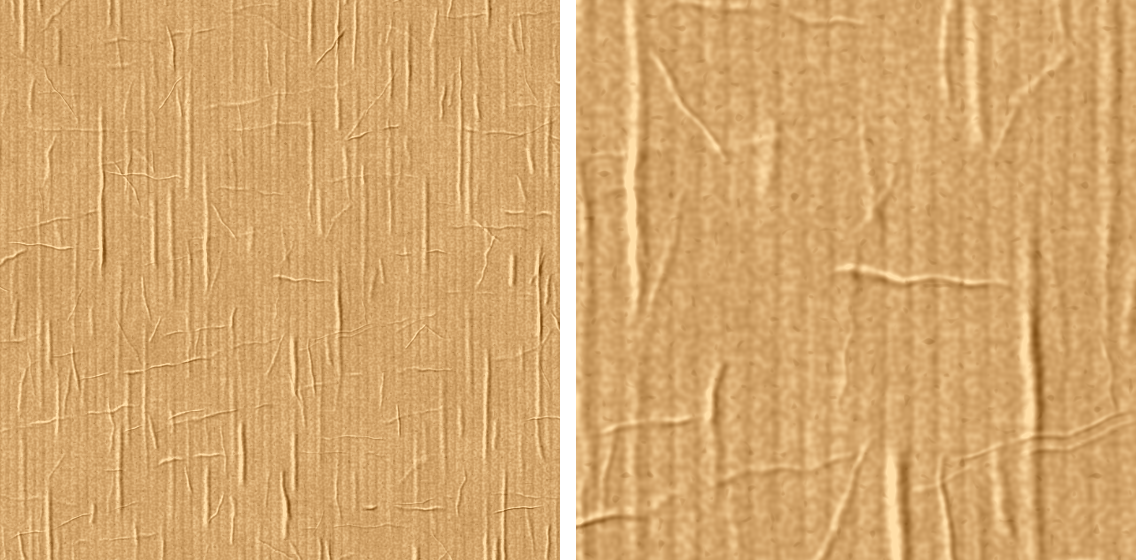
Left, the full canvas; right, a detail of the centre.
A Shadertoy shader for this texture:

```glsl
// Crumpled corrugated cardboard: fine upright flutes under a grainy paper skin.
// Creases are tapered segments scattered per grid cell, each a lit edge with a
// shadow beside it; all relief adds up to one tone that indexes a tan ramp.

const vec3 SHADOW_TAN = vec3(0.69, 0.50, 0.27);
const vec3 BASE_TAN   = vec3(0.833, 0.648, 0.418);
const vec3 LIGHT_TAN  = vec3(0.95, 0.80, 0.58);

const float PI           = 3.14159;
const float FLUTES       = 64.0;   // flutes across the canvas
const float FLUTE_GROOVE = 0.22;   // darkness of the line between flutes
const float FLUTE_ROUND  = 0.06;   // side light on each flute
const float FLUTE_UNEVEN = 0.12;   // tone change from flute to flute
const float GRAIN_FINE   = 0.36;
const float GRAIN_COARSE = 0.17;
const float BLOTCH       = 0.08;
const float BEND         = 0.011;  // how far creases wander
const float BASE_TONE    = 0.57;

vec2 hash2(vec2 p) {
    vec3 q = fract(p.xyx * vec3(0.1031, 0.1030, 0.0973));
    q += dot(q, q.yzx + 33.33);
    return fract((q.xx + q.yz) * q.zy);
}

vec2 gradientAt(vec2 cell) {
    float a = 2.0 * PI * hash2(cell).x;
    return vec2(cos(a), sin(a));
}

// Gradient noise, roughly -0.7 to 0.7
float noise(vec2 p) {
    vec2 i = floor(p), f = p - i;
    vec2 u = f * f * f * (f * (f * 6.0 - 15.0) + 10.0);
    vec2 e = vec2(1.0, 0.0);
    float low  = mix(dot(gradientAt(i), f), dot(gradientAt(i + e.xy), f - e.xy), u.x);
    float high = mix(dot(gradientAt(i + e.yx), f - e.yx), dot(gradientAt(i + e.xx), f - e.xx), u.x);
    return mix(low, high, u.y);
}

// One fold: lit on the upper left side, shaded on the lower right
float crease(vec2 p, float angle, float halfLength, float width, float shade) {
    vec2 dir = vec2(cos(angle), sin(angle));
    float along = abs(dot(p, dir)) / halfLength;
    float across = dot(p, vec2(dir.y, -dir.x)) / width;
    float lit = exp(-across * across);
    float side = (across - 1.7) / 0.95;
    float dark = exp(-side * side);
    return (1.0 - smoothstep(0.65, 1.0, along)) * (lit - shade * dark);
}

// Folds scattered one per cell, centred on flute crests
float creases(vec2 p, vec2 cells, float angle, float spread,
              vec2 lengths, float width, float share, float seed) {
    float sum = 0.0;
    float minWidth = 0.6 / iResolution.y;
    vec2 home = floor(p * cells);
    for (int y = -1; y <= 1; y++) {
        for (int x = -1; x <= 1; x++) {
            vec2 cell = home + vec2(x, y);
            vec2 place = hash2(cell + seed);
            vec2 form = hash2(cell + seed + 57.0);
            vec2 mood = hash2(cell + seed + 113.0);
            vec2 centre = (cell + place) / cells;
            centre.x = (floor(centre.x * FLUTES) + 0.5) / FLUTES;
            float crowding = share + 0.5 * noise(centre * 5.0 + seed);
            float present = step(mood.x, crowding);
            float tilt = angle + spread * (2.0 * form.x - 1.0);
            float halfLength = mix(lengths.x, lengths.y, form.y);
            float w = max(width * mix(0.7, 1.3, mood.y), minWidth);
            float luck = fract(place.x * 7.0 + form.y);
            float strength = mix(0.3, 1.0, luck * luck);
            float shade = mix(0.6, 1.5, fract(place.y * 9.0 + form.x));
            sum += present * strength * crease(p - centre, tilt, halfLength, w, shade);
        }
    }
    return sum;
}

float flutes(vec2 uv) {
    float phase = 2.0 * PI * (uv.x * FLUTES + 0.22 * noise(uv * vec2(9.0, 6.0)));
    float groove = pow(0.5 + 0.5 * cos(phase), 4.0);
    float wear = clamp(0.85 + 1.0 * noise(uv * vec2(14.0, 9.0) + 21.0), 0.25, 1.4);
    float uneven = noise(uv * vec2(44.0, 9.0) + 17.0);
    return wear * (FLUTE_ROUND * sin(phase) - FLUTE_GROOVE * (groove - 0.27)) + FLUTE_UNEVEN * uneven;
}

float paper(vec2 uv) {
    float fine = noise(uv * 215.0);
    float coarse = noise(uv * 92.0 + 31.0);
    float specks = smoothstep(0.34, 0.55, noise(uv * 150.0 + 73.0));
    float blotch = noise(uv * 7.0 + 11.0) + noise(uv * 24.0 + 5.0);
    return GRAIN_FINE * fine + GRAIN_COARSE * coarse - 0.30 * specks + BLOTCH * blotch;
}

vec3 cardboardColour(float tone) {
    vec3 lower = mix(SHADOW_TAN, BASE_TAN, tone / BASE_TONE);
    vec3 upper = mix(BASE_TAN, LIGHT_TAN, (tone - BASE_TONE) / (1.0 - BASE_TONE));
    return tone < BASE_TONE ? lower : upper;
}

void mainImage(out vec4 fragColor, in vec2 fragCoord) {
    vec2 uv = fragCoord / iResolution.y;
    vec2 bend = BEND * vec2(noise(uv * 17.0), noise(uv * 17.0 + 40.0))
              + 0.4 * BEND * vec2(noise(uv * 52.0 + 9.0), noise(uv * 52.0 + 63.0));
    float breaks = smoothstep(-0.35, 0.15, noise(uv * 26.0 + 87.0));

    // Folds: long upright, short upright, level, then stray diagonal
    float upright = 0.72 * creases(uv + 0.25 * bend, vec2(24.0, 7.0), 0.5 * PI, 0.03, vec2(0.03, 0.13), 0.0031, 0.55, 3.0)
                  + 0.62 * creases(uv + 0.6 * bend, vec2(28.0, 13.0), 0.5 * PI, 0.20, vec2(0.02, 0.06), 0.0026, 0.36, 211.0);
    float level = 0.72 * creases(uv + bend, vec2(6.0, 10.0), 0.08, 0.22, vec2(0.05, 0.14), 0.0021, 0.80, 337.0);
    float stray = 0.60 * creases(uv + bend, vec2(12.0, 12.0), 0.5 * PI, 1.2, vec2(0.02, 0.06), 0.0021, 0.36, 419.0);
    float folds = upright + breaks * level + stray;

    float tone = BASE_TONE + flutes(uv) + paper(uv) + folds;
    fragColor = vec4(cardboardColour(clamp(tone, -0.8, 1.2)), 1.0);
}
```
